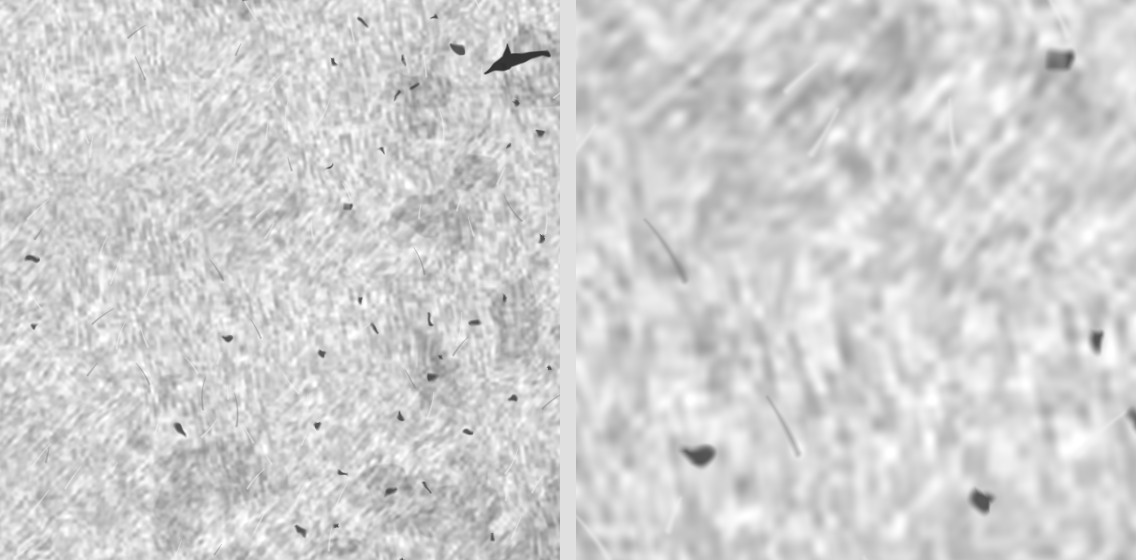
Left: the whole. Right: its middle third, enlarged.
Reproduce this texture procedurally as a Shadertoy shader.

```glsl
// Pale grey stone surface with fibrous grain, dull patches, hairlines and dark pits.

float hash(vec2 p) {
    vec3 q = fract(vec3(p.xyx) * 0.1031);
    q += dot(q, q.yzx + 33.33);
    return fract((q.x + q.y) * q.z);
}

float noise(vec2 p) {
    vec2 cell = floor(p), f = fract(p);
    f = f * f * (3.0 - 2.0 * f);
    return mix(mix(hash(cell), hash(cell + vec2(1, 0)), f.x),
               mix(hash(cell + vec2(0, 1)), hash(cell + vec2(1, 1)), f.x), f.y);
}

vec2 rotate(vec2 p, float angle) {
    float c = cos(angle), s = sin(angle);
    return vec2(c * p.x + s * p.y, c * p.y - s * p.x);
}

// Noise stretched along the given angle.
float fibre(vec2 p, float angle, vec2 frequency) {
    return noise(rotate(p, angle) * frequency + 300.0);
}

// Distance to a stroke that narrows from radius ra to rb.
float taperedStroke(vec2 p, vec2 a, vec2 b, float ra, float rb) {
    vec2 ab = b - a;
    float t = clamp(dot(p - a, ab) / dot(ab, ab), 0.0, 1.0);
    return length(p - a - ab * t) - mix(ra, rb, t);
}

float cover(float distance, float softness) {
    return 1.0 - smoothstep(-softness, softness, distance);
}

// How strongly the wear gathers on the right and along the bottom.
float wornRegion(vec2 p) {
    float right = smoothstep(0.62, 0.8, p.x) * (1.0 - smoothstep(0.72, 0.95, p.y));
    float bottom = smoothstep(0.1, 0.4, p.x) * (1.0 - smoothstep(0.12, 0.3, p.y));
    return max(right, 0.85 * bottom);
}

float grain(vec2 p) {
    vec2 q = p + 0.012 * vec2(noise(p * 17.0), noise(p * 17.0 + 50.0));
    float rising = fibre(q, 0.85, vec2(55.0, 135.0));
    float steep = fibre(q, 1.75, vec2(60.0, 140.0));
    float turn = smoothstep(0.35, 0.65, noise(p * 7.0 + 9.0) + 0.3 * (p.x + p.y - 0.9));
    float strands = mix(rising, steep, turn) - 0.5;
    float specks = noise(q * 125.0 + 70.0) - 0.5;
    float clumps = noise(q * 52.0 + 20.0) - 0.5;
    return 0.21 * strands + 0.16 * specks + 0.09 * clumps;
}

float patches(vec2 p) {
    float blocks = 0.65 * noise(p * 13.0 + 4.0) + 0.35 * noise(p * 34.0 + 8.0);
    return smoothstep(0.5, 0.6, blocks + 0.22 * wornRegion(p) - 0.22);
}

// Short, slightly bent hairs scattered one per grid cell.
float hairlines(vec2 p, float count, float share, float seed) {
    vec2 home = floor(p * count);
    float ink = 0.0;
    for (int y = -1; y <= 1; y++)
    for (int x = -1; x <= 1; x++) {
        vec2 cell = home + vec2(x, y), id = cell + seed;
        vec2 q = p - (cell + vec2(hash(id), hash(id + 31.0))) / count;
        q = rotate(q, mix(0.6, 2.3, hash(id + 57.0)));
        q.y += 9.0 * q.x * q.x * (hash(id + 83.0) - 0.5);
        float reach = mix(0.01, 0.03, hash(id + 97.0));
        float d = taperedStroke(q, vec2(-reach, 0), vec2(reach, 0), 0.0018, 0.0004);
        ink = max(ink, cover(d, 0.0019) * step(hash(id + 11.0), share));
    }
    return ink;
}

// Small ragged holes, denser in the worn region.
float pits(vec2 p) {
    const float count = 15.0;
    vec2 q = p + 0.012 * (vec2(noise(p * 75.0), noise(p * 75.0 + 40.0)) - 0.5);
    vec2 home = floor(p * count);
    float ink = 0.0;
    for (int y = -1; y <= 1; y++)
    for (int x = -1; x <= 1; x++) {
        vec2 cell = home + vec2(x, y), id = cell + 140.0;
        vec2 centre = (cell + vec2(hash(id), hash(id + 23.0))) / count;
        float chance = 0.06 + 0.27 * smoothstep(0.45, 0.8, centre.x);
        vec2 arm = rotate(vec2(0.009, 0.0), 6.28 * hash(id + 61.0)) * hash(id + 73.0);
        float size = mix(0.003, 0.0085, pow(hash(id + 5.0), 1.6));
        float d = taperedStroke(q, centre - arm, centre + arm, size, 0.4 * size);
        ink = max(ink, cover(d, 0.0035) * step(hash(id + 45.0), chance));
    }
    return ink;
}

// One large three-pointed gash.
float gash(vec2 p) {
    vec2 q = p + 0.008 * (vec2(noise(p * 60.0), noise(p * 60.0 + 15.0)) - 0.5);
    vec2 heart = vec2(0.905, 0.89);
    float d = taperedStroke(q, heart, vec2(0.868, 0.872), 0.014, 0.002);
    d = min(d, taperedStroke(q, heart, vec2(0.978, 0.905), 0.012, 0.004));
    d = min(d, taperedStroke(q, heart, vec2(0.903, 0.922), 0.013, 0.001));
    return cover(d, 0.0025);
}

void mainImage(out vec4 fragColor, in vec2 fragCoord) {
    vec2 p = fragCoord / iResolution.xy;

    // Stone body
    float shade = 0.823 + grain(p) + 0.06 * (noise(p * 5.0 + 2.0) - 0.5);
    shade -= 0.105 * patches(p);

    // Light and dark hairs
    shade = mix(shade, 0.95, 0.6 * hairlines(p, 13.0, 0.35, 200.0));
    shade = mix(shade, 0.48, 0.5 * hairlines(p, 12.0, 0.2, 400.0));

    // Holes
    shade = mix(shade, 0.24, 0.85 * pits(p));
    shade = mix(shade, 0.18, 0.95 * gash(p));

    fragColor = vec4(vec3(clamp(shade, 0.0, 1.0)), 1.0);
}
```
